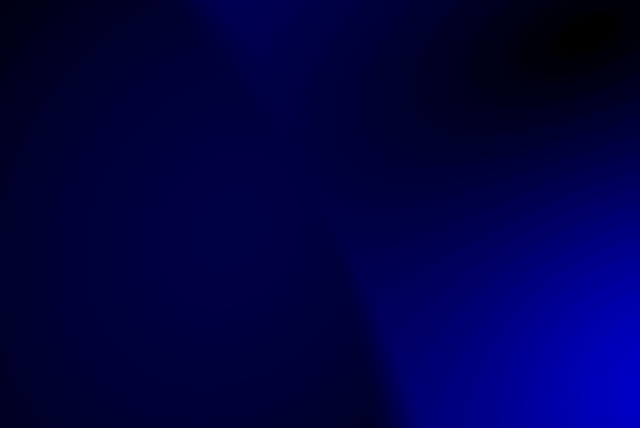
Give the GLSL for this background, as a Shadertoy shader.

```glsl
// Deep blue folded gradient: a soft hump, a dark bowl and a bright corner glow.

// Squared distance in an ellipse whose first axis points along dir
float ellipse2(vec2 p, vec2 dir, vec2 radii) {
    vec2 axis = normalize(dir);
    vec2 q = vec2(dot(p, axis), dot(p, vec2(-axis.y, axis.x))) / radii;
    return dot(q, q);
}

void mainImage(out vec4 fragColor, in vec2 fragCoord) {
    // Canvas spans 1.5 by 1 units
    vec2 p = fragCoord / iResolution.xy * vec2(1.5, 1.0);

    // Left sheet: dim tilted hump with a flat crown
    float spread = ellipse2(p - vec2(0.537, 0.463), vec2(0.5, 0.87), vec2(0.371, 0.303));
    float hump = 0.262 * exp(-spread * (0.12 + 0.016 * spread));

    // Right sheet: dark bowl that brightens outward
    float radius = sqrt(ellipse2(p - vec2(1.375, 0.915), vec2(0.9, 0.42), vec2(0.565, 0.293)));
    float bowl = 0.5 * tanh(0.43 * radius) - 0.03 * exp(-2.0 * radius);

    // Glow at the lower right
    vec2 toGlow = p - vec2(1.54, 0.14);
    float glow = 0.36 * exp(-dot(toGlow, toGlow) / 0.18);

    // Curved fold between the sheets, crisp at the centre and softer at its ends
    float foldX = 0.935 - p.y * (0.22 + 0.25 * p.y);
    float softness = 0.015 + 0.14 * abs(p.y - 0.45);
    float side = smoothstep(-softness, softness, p.x - foldX);

    // Faint terraces along the contours
    float blue = mix(hump, bowl + glow, side);
    blue -= 0.005 * sin(6.2832 * blue / 0.045);
    fragColor = vec4(0.0, 0.0, clamp(blue, 0.0, 1.0), 1.0);
}
```
